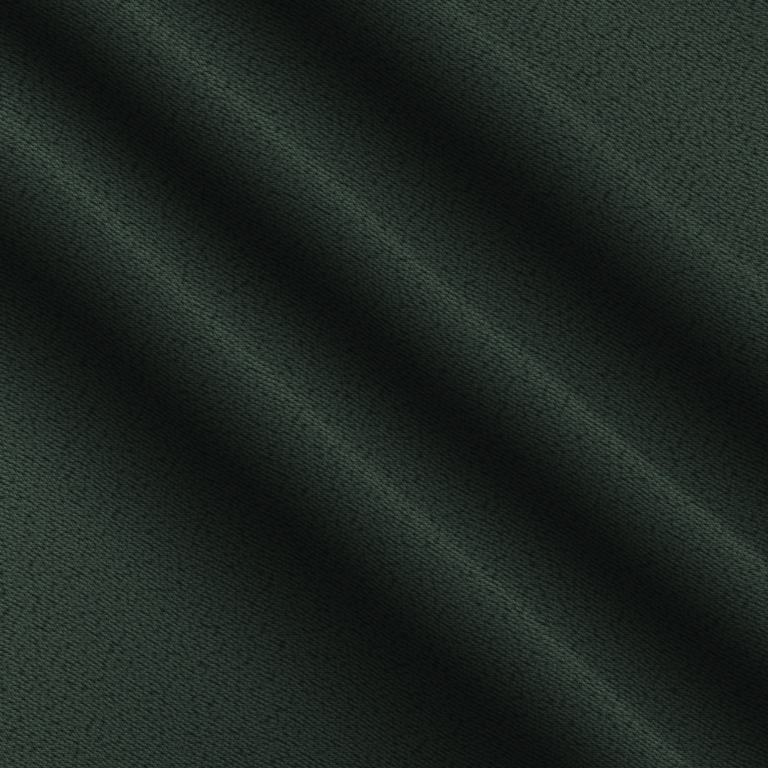
A WebGL 2 fragment shader for this texture:

```glsl
#version 300 es
precision highp float;
// Dark green knitted cloth lying in three soft diagonal folds.

uniform vec2 u_resolution;
out vec4 outColor;

const float TAU = 6.2831853;

// Tones
const vec3 SHADOW_COLOR = vec3(0.040, 0.049, 0.044);
const vec3 LIGHT_COLOR = vec3(0.232, 0.292, 0.254);

// Crest lines, top to bottom: height at the left side (measured downward), slope
const int FOLDS = 3;
const vec2 CRESTS[FOLDS] = vec2[](vec2(-0.526, 0.895), vec2(-0.150, 0.890), vec2(0.150, 0.945));
const float CREST_BEND = 0.004;
const float EDGE_SOFTNESS = 0.010;

// Light on the folds
const float CREST_LIGHT = 0.66;
const float VALLEY_LIGHT = 0.50;
const float FLAT_LIGHT = 0.84;
const float TOP_LIGHT = 0.64;
const float DEEP_SHADE = 0.08;
const float RIM_LIGHT = 0.10;
const float RIM_WIDTH = 0.018;

// Knit
const vec2 STITCHES = vec2(160.0, 185.0);
const float KNIT_TILT = 0.52;
const float KNIT_DEPTH = 0.40;
const float YARN_DEPTH = 0.75;
const float SHADOW_GRAIN = 0.10;

vec2 hash2(vec2 p) {
    vec3 h = fract(p.xyx * vec3(0.1031, 0.1030, 0.0973));
    h += dot(h, h.yzx + 33.33);
    return fract((h.xx + h.yz) * h.zy);
}

// Distance to the nearest scattered point
float cellular(vec2 p) {
    vec2 cell = floor(p);
    float nearest = 2.0;
    for (int y = -1; y <= 1; y++) {
        for (int x = -1; x <= 1; x++) {
            vec2 neighbour = cell + vec2(x, y);
            nearest = min(nearest, length(neighbour + hash2(neighbour) - p));
        }
    }
    return nearest;
}

// Height of a crest, bent a little by layered sines
float crestLine(int i, float x) {
    float bend = sin(x * 9.0 + float(i) * 2.1) + 0.4 * sin(x * 23.0 + float(i));
    return CRESTS[i].x + CRESTS[i].y * x + CREST_BEND * bend;
}

// Lit crest, dark flank and rising valley between two crests
float foldLight(float t, float x) {
    float crest = CREST_LIGHT * (1.0 - smoothstep(-0.06, 0.50, t));
    float valley = VALLEY_LIGHT * mix(1.3, 0.8, x) * smoothstep(0.50, 1.04, t);
    return DEEP_SHADE + crest + valley;
}

// Last fold, flattening out toward the lower left
float lastFoldLight(float below, vec2 p) {
    float crest = CREST_LIGHT * (1.0 - smoothstep(-0.03, 0.19, below));
    float falloff = max(1.0 - 0.7 * p.x - 0.25 * p.y, 0.0);
    return DEEP_SHADE + crest + FLAT_LIGHT * falloff * smoothstep(0.16, 0.48, below);
}

float clothLight(vec2 p) {
    float above = crestLine(0, p.x) - p.y;
    float light = TOP_LIGHT + 0.09 * exp(-pow((above - 0.17) / 0.13, 2.0));
    for (int i = 0; i < FOLDS; i++) {
        float line = crestLine(i, p.x);
        float below = p.y - line;
        float band = lastFoldLight(below, p);
        if (i < FOLDS - 1) band = foldLight(below / (crestLine(i + 1, p.x) - line), p.x);
        light = mix(light, band, smoothstep(-EDGE_SOFTNESS, EDGE_SOFTNESS, below));
        light += RIM_LIGHT * (1.0 - 0.5 * p.x) * exp(-pow((below - 0.006) / RIM_WIDTH, 2.0));
    }
    return light;
}

// Slanted rows of small loops, each row shifted by half a stitch
float knit(vec2 q) {
    float rowShift = 0.5 * mod(floor(q.y), 2.0);
    float column = sin(TAU * (q.x + rowShift));
    float loops = sin(TAU * (q.y + 0.12 * column));
    return 0.3 * column + 0.7 * loops;
}

void main() {
    vec2 p = gl_FragCoord.xy / u_resolution;
    p.y = 1.0 - p.y;

    // Fuzzy fibres loosen the fold outlines
    float fuzz = cellular(p * 140.0) - 0.5;
    float light = clothLight(p + vec2(-0.003, 0.003) * fuzz);

    // Stitch grid, tilted and gently warped
    float c = cos(KNIT_TILT);
    float s = sin(KNIT_TILT);
    vec2 q = mat2(c, -s, s, c) * p * STITCHES;
    q += 0.5 * sin(p.yx * 19.0) + 0.15 * sin(p.yx * 71.0);
    float detail = smoothstep(1.5, 2.6, u_resolution.x / STITCHES.x);
    float yarn = 0.45 - cellular(q * vec2(0.85, 1.2));
    float grain = detail * (KNIT_DEPTH * knit(q) + YARN_DEPTH * yarn);
    light = light * (1.0 + grain) + SHADOW_GRAIN * grain;

    outColor = vec4(mix(SHADOW_COLOR, LIGHT_COLOR, clamp(light, 0.0, 1.5)), 1.0);
}
```
